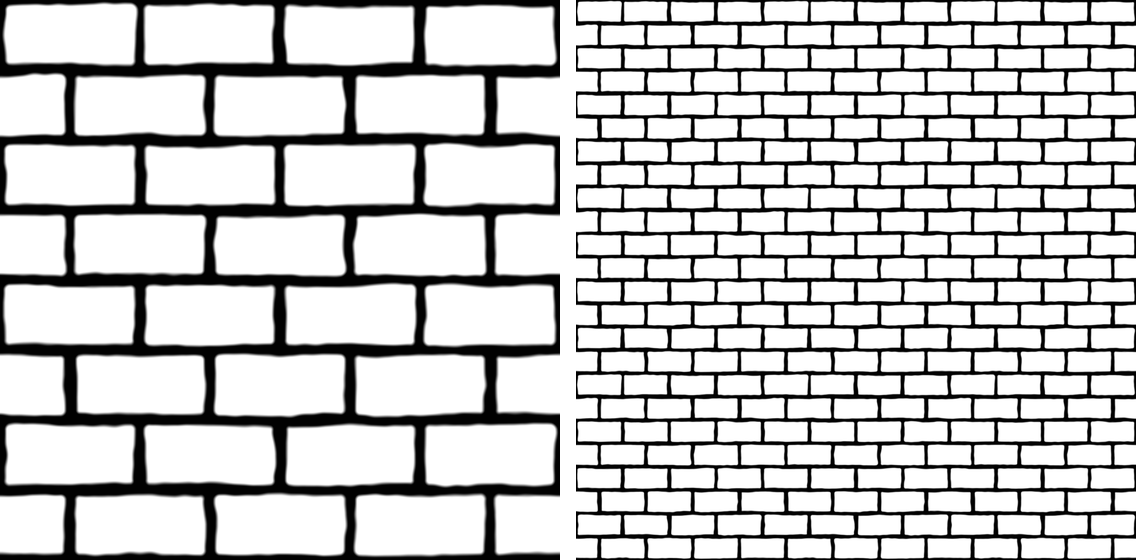
Left: one tile. Right: repeated 3 by 3.
A WebGL 1 fragment shader for this pattern:

```glsl
precision highp float;
// Running-bond wall of white bricks with soft, wobbly edges on black mortar.

uniform vec2 u_resolution;

const vec2  BRICKS        = vec2(4.0, 8.0);   // repeats across and down
const float MORTAR_WIDTH  = 0.0196;
const float CORNER_RADIUS = 0.0075;
const float EDGE_SOFTNESS = 0.0076;           // full width of the grey rim
const vec2  WOBBLE_CELL   = vec2(0.075, 0.042);
const float WOBBLE_AMOUNT = 0.0040;
const float ROUGH_CELL    = 0.020;
const float ROUGH_AMOUNT  = 0.0013;
const vec3  BRICK_COLOR   = vec3(1.0);
const vec3  MORTAR_COLOR  = vec3(0.005);

float hash(vec2 p) {
  vec3 q = fract(vec3(p.xyx) * 0.1031);
  q += dot(q, q.yzx + 33.33);
  return fract((q.x + q.y) * q.z);
}

// Smooth value noise in the range -1 to 1.
float valueNoise(vec2 p) {
  vec2 cell = floor(p);
  vec2 f = fract(p);
  f = f * f * (3.0 - 2.0 * f);
  float low  = mix(hash(cell), hash(cell + vec2(1.0, 0.0)), f.x);
  float high = mix(hash(cell + vec2(0.0, 1.0)), hash(cell + 1.0), f.x);
  return 2.0 * mix(low, high, f.y) - 1.0;
}

float roundedBox(vec2 p, vec2 halfSize, float radius) {
  vec2 q = abs(p) - halfSize + radius;
  return length(max(q, 0.0)) + min(max(q.x, q.y), 0.0) - radius;
}

void main() {
  vec2 uv = gl_FragCoord.xy / u_resolution;

  // Brick grid: even rows, counted from the bottom, shift by half a brick.
  vec2 grid = uv * BRICKS;
  grid.x += 0.5 * (1.0 - mod(floor(grid.y), 2.0));
  vec2 brickId = mod(floor(grid), BRICKS);
  vec2 local = (fract(grid) - 0.5) / BRICKS;

  // Each brick gets its own patch of noise; wrapped ids keep it tileable.
  vec2 seed = brickId * 17.0 + 40.0;
  float wobble = WOBBLE_AMOUNT * valueNoise(local / WOBBLE_CELL + seed)
               + ROUGH_AMOUNT * valueNoise(local / ROUGH_CELL + seed + 211.0);

  vec2 halfSize = 0.5 / BRICKS - 0.5 * MORTAR_WIDTH;
  float dist = roundedBox(local, halfSize, CORNER_RADIUS) + wobble;

  // Soft rim, never thinner than about one pixel.
  float pixel = 1.0 / min(u_resolution.x, u_resolution.y);
  float rim = 0.5 * max(EDGE_SOFTNESS, 1.5 * pixel);
  float brick = 1.0 - smoothstep(-rim, rim, dist);

  gl_FragColor = vec4(mix(MORTAR_COLOR, BRICK_COLOR, brick), 1.0);
}
```
